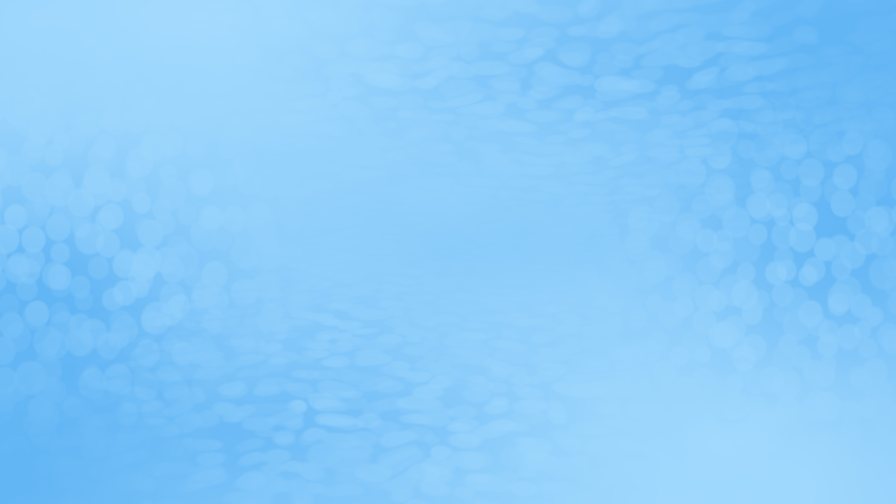
Give the GLSL for this background, as a Shadertoy shader.

```glsl
// Pale blue haze shaped like a soft tunnel: bright and deep corner glows,
// round light discs on both side walls, flattened discs on floor and ceiling.
// One tone value is built from glows and scattered discs, then coloured.

const vec3 DEEP_BLUE = vec3(0.40, 0.72, 0.96);
const vec3 PALE_BLUE = vec3(0.65, 0.86, 0.995);

float hash(vec2 p) {
    return fract(sin(dot(p, vec2(127.1, 311.7))) * 43758.5453);
}

float valueNoise(vec2 p) {
    vec2 cell = floor(p);
    vec2 f = fract(p);
    f = f * f * (3.0 - 2.0 * f);
    float low = mix(hash(cell), hash(cell + vec2(1.0, 0.0)), f.x);
    float high = mix(hash(cell + vec2(0.0, 1.0)), hash(cell + 1.0), f.x);
    return mix(low, high, f.y);
}

// Soft elliptical spot, 1 at its centre
float glow(vec2 p, vec2 centre, vec2 size) {
    vec2 d = (p - centre) / size;
    return exp(-dot(d, d));
}

// Translucent discs, one jittered in each unit cell, laid over "tone"
float layDiscs(float tone, vec2 p, float seed, float softness) {
    vec2 home = floor(p);
    for (int y = -1; y <= 1; y++) {
        for (int x = -1; x <= 1; x++) {
            vec2 cell = home + vec2(x, y);
            vec2 id = cell + seed;
            vec2 jitter = vec2(hash(id), hash(id + 37.3)) - 0.5;
            float radius = mix(0.36, 0.58, hash(id + 71.9));
            float dist = length(p - cell - 0.5 - 0.8 * jitter);
            float cover = 1.0 - smoothstep(radius - softness, radius, dist);
            float discTone = mix(0.4, 1.0, hash(id + 113.5));
            tone = mix(tone, discTone, 0.55 * cover);
        }
    }
    return tone;
}

// Two overlapping sheets of discs, centred around zero
float discField(vec2 p, float seed, float softness) {
    float tone = layDiscs(0.0, p, seed, softness);
    tone = layDiscs(tone, p * 0.87 + 5.4, seed + 19.0, softness);
    return tone - 0.56;
}

// Large smooth light and dark areas
float backdrop(vec2 uv) {
    float tone = 0.65;
    tone += 0.30 * glow(uv, vec2(0.20, 1.00), vec2(0.32, 0.36));
    tone += 0.28 * glow(uv, vec2(0.80, 0.06), vec2(0.26, 0.32));
    tone -= 0.66 * glow(uv, vec2(1.02, 0.98), vec2(0.29, 0.36));
    tone -= 0.68 * glow(uv, vec2(-0.02, 0.04), vec2(0.27, 0.30));
    tone -= 0.30 * glow(uv, vec2(0.00, 0.42), vec2(0.14, 0.18));
    tone -= 0.30 * glow(uv, vec2(1.01, 0.45), vec2(0.17, 0.24));
    tone -= 0.08 * glow(uv, vec2(0.62, 0.90), vec2(0.22, 0.14));
    tone -= 0.10 * glow(uv, vec2(0.30, 0.16), vec2(0.20, 0.15));
    tone -= 0.10 * glow(uv, vec2(0.55, 0.51), vec2(0.20, 0.07));
    return tone;
}

void mainImage(out vec4 fragColor, in vec2 fragCoord) {
    vec2 uv = fragCoord / iResolution.xy;
    vec2 p = (fragCoord - 0.5 * iResolution.xy) / iResolution.y;
    float tone = backdrop(uv);

    // Side walls: nearly round discs
    float walls = glow(uv, vec2(0.06, 0.44), vec2(0.18, 0.23))
                + glow(uv, vec2(0.91, 0.52), vec2(0.16, 0.24));
    tone += 0.72 * walls * (discField(p * vec2(19.0, 17.5), 3.0, 0.12) + 0.05);

    // Floor and ceiling: discs flatten towards the horizon
    float height = abs(p.y);
    vec2 warp = vec2(valueNoise(p * 16.0), valueNoise(p * 16.0 + 57.0)) - 0.5;
    vec2 plane = vec2(13.0 * p.x / (0.6 + 0.9 * height), 14.5 * log(height + 0.12));
    plane += 0.6 * warp;
    float planeSeed = p.y > 0.0 ? 41.0 : 83.0;
    float planes = glow(uv, vec2(0.68, 0.86), vec2(0.26, 0.20))
                 + glow(uv, vec2(0.37, 0.18), vec2(0.23, 0.20));
    planes *= 0.55 + 0.75 * valueNoise(p * vec2(5.0, 9.0) + 12.0);
    tone += 0.52 * planes * (discField(plane, planeSeed, 0.20) + 0.04);

    // Faint cloudy variation
    tone += 0.05 * (valueNoise(p * vec2(7.0, 11.0) + 31.0) - 0.5);

    fragColor = vec4(mix(DEEP_BLUE, PALE_BLUE, clamp(tone, -0.05, 1.0)), 1.0);
}
```
